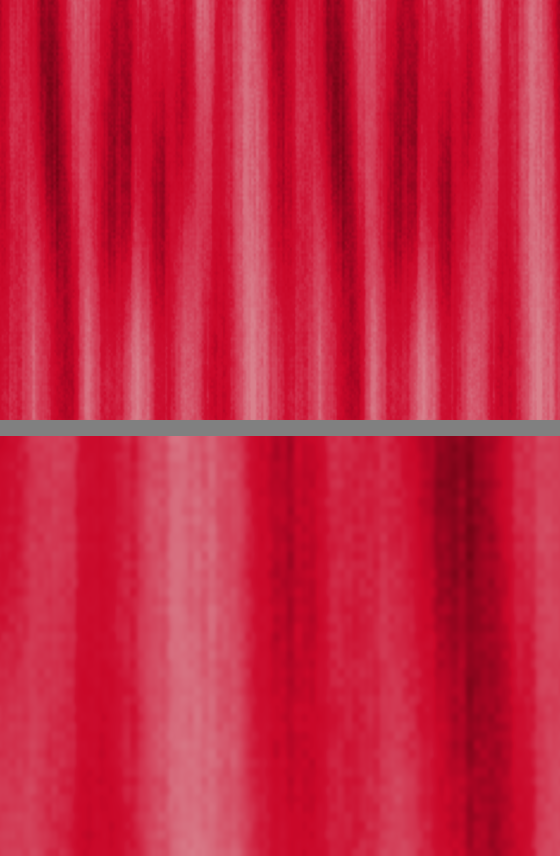
Top, the full canvas; bottom, a detail of the centre.
Write a WebGL 2 fragment shader that draws this texture.

```glsl
#version 300 es
precision highp float;

uniform vec2 u_resolution;
out vec4 fragColor;

#define PERIOD 0.681        // width of one repeat, in canvas heights
#define FOLDS 5.0           // folds in one repeat
#define FOLD_DEPTH 0.36
#define FOLD_WARP 0.55      // unevenness of fold widths
#define BROAD_DEPTH 0.52
#define PLEAT_DEPTH 0.46
#define STREAK_DEPTH 0.22
#define THREAD_DEPTH 0.18
#define MOTTLE_DEPTH 0.09
#define GRAIN_DEPTH 0.11

const float TAU = 6.2831853;

float hash(vec2 p) {
    return fract(sin(dot(p, vec2(127.1, 311.7))) * 43758.5453);
}

// Value noise in -0.5..0.5 that repeats along x after `cells.x` cells
float noise(vec2 uv, vec2 cells, float seed) {
    vec2 p = uv * cells;
    vec2 cell = floor(p);
    vec2 f = p - cell;
    f = f * f * f * (f * (f * 6.0 - 15.0) + 10.0);
    float left = mod(cell.x, cells.x);
    float right = mod(cell.x + 1.0, cells.x);
    float y = cell.y + seed * 17.0;
    float low = mix(hash(vec2(left, y)), hash(vec2(right, y)), f.x);
    float high = mix(hash(vec2(left, y + 1.0)), hash(vec2(right, y + 1.0)), f.x);
    return mix(low, high, f.y) - 0.5;
}

float ramp(float from, float to, float x) {
    return clamp((x - from) / (to - from), 0.0, 1.0);
}

// Light on the cloth: 0 in deep creases, 1 on the sheen
float drapeShade(vec2 uv) {
    float warp = noise(uv, vec2(FOLDS, 0.8), 1.0);
    float phase = uv.x * FOLDS + FOLD_WARP * warp;
    float shade = 0.49 - FOLD_DEPTH * cos(TAU * phase);
    shade += BROAD_DEPTH * noise(uv, vec2(6.0, 1.7), 2.0);
    shade += PLEAT_DEPTH * noise(uv, vec2(15.0, 1.3), 3.0);
    shade += STREAK_DEPTH * noise(uv, vec2(42.0, 1.5), 4.0);
    shade += THREAD_DEPTH * noise(uv, vec2(110.0, 1.8), 5.0);
    // Weave: short flecks and fine grain
    shade += MOTTLE_DEPTH * noise(uv, vec2(70.0, 36.0), 6.0);
    shade += GRAIN_DEPTH * noise(uv, vec2(120.0, 140.0), 9.0);
    return shade;
}

vec3 satinColor(float shade) {
    vec3 color = vec3(0.42, 0.01, 0.07);                                   // crease
    color = mix(color, vec3(0.54, 0.02, 0.11), ramp(-0.32, -0.13, shade));
    color = mix(color, vec3(0.68, 0.02, 0.14), ramp(-0.13, 0.06, shade));  // shadow
    color = mix(color, vec3(0.79, 0.03, 0.16), ramp(0.06, 0.26, shade));   // red
    color = mix(color, vec3(0.80, 0.06, 0.19), ramp(0.26, 0.43, shade));
    color = mix(color, vec3(0.82, 0.19, 0.30), ramp(0.43, 0.65, shade));   // rose
    color = mix(color, vec3(0.83, 0.30, 0.39), ramp(0.65, 0.88, shade));
    color = mix(color, vec3(0.84, 0.41, 0.48), ramp(0.88, 1.07, shade));   // sheen
    color = mix(color, vec3(0.85, 0.50, 0.55), ramp(1.07, 1.30, shade));
    return color;
}

void main() {
    vec2 uv = gl_FragCoord.xy / u_resolution.y;
    uv.x /= PERIOD;
    fragColor = vec4(satinColor(drapeShade(uv)), 1.0);
}
```
